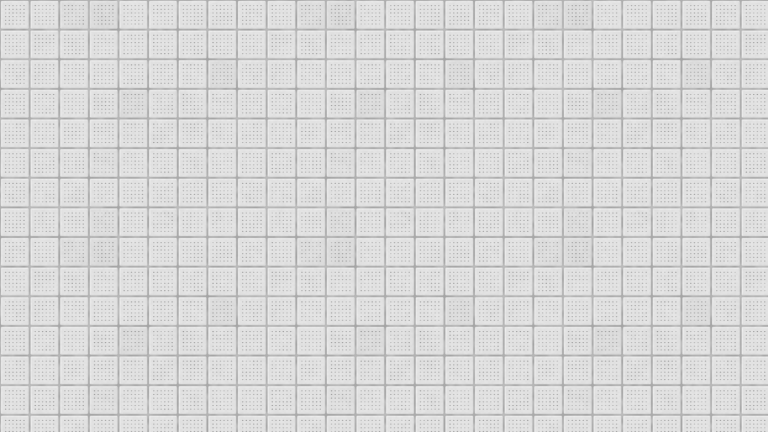
This texture is drawn by a Shadertoy shader. Its source:

```glsl
// Pale square mosaic tiles, each pricked with a grid of small dots, between grey joints.
// Rounded-box distances shape the tiles; a sine hash and noise that wrap every
// eight tiles give darker tiles, stains and grain. Several samples smooth each pixel.

const float TILES_DOWN   = 14.58;  // tiles over the canvas height
const float WRAP         = 8.0;    // tiles before the wear repeats
const float TILE_HALF    = 0.468;  // half width of a tile, joint excluded
const float CORNER       = 0.035;
const float JOINT_SOFT   = 0.018;  // softness of the tile edge
const float BEVEL        = 0.045;  // width of the lit rim
const float BEVEL_SHADE  = 0.022;  // light on one side, shadow on the other
const float DOTS         = 6.0;    // dots along a tile side
const float DOT_SPACING  = 0.124;
const float DOT_RADIUS   = 0.026;
const float DOT_FLATTEN  = 1.25;   // dots are wider than tall
const float DOT_SHADE    = 0.17;
const float DARK_SHARE   = 0.20;   // share of tiles that are toned down
const float DARK_SHADE   = 0.024;
const float STAIN_SHADE  = 0.008;
const float GRAIN        = 0.030;
const float JOINT_VARIETY = 0.10;

const int   SAMPLES      = 4;      // per pixel side

const vec3 TILE_COLOR  = vec3(0.886);
const vec3 RIM_COLOR   = vec3(0.897);
const vec3 JOINT_COLOR = vec3(0.695);

float hash(vec2 p) {
    return fract(sin(dot(p, vec2(127.1, 311.7))) * 43758.5453);
}

// Value noise whose lattice wraps after the given period
float wrapNoise(vec2 p, float period) {
    vec2 i = floor(p);
    vec2 f = fract(p);
    f = f * f * (3.0 - 2.0 * f);
    vec2 a = mod(i, period);
    vec2 b = mod(i + 1.0, period);
    return mix(mix(hash(a), hash(vec2(b.x, a.y)), f.x),
               mix(hash(vec2(a.x, b.y)), hash(b), f.x), f.y);
}

float roundedBox(vec2 p, float halfSize, float radius) {
    vec2 q = abs(p) - halfSize + radius;
    return length(max(q, 0.0)) + min(max(q.x, q.y), 0.0) - radius;
}

// Distance to the nearest dot of the centred grid
float dotGrid(vec2 p) {
    float reach = 0.5 * (DOTS - 1.0);
    vec2 index = clamp(floor(p / DOT_SPACING + reach + 0.5), 0.0, DOTS - 1.0) - reach;
    vec2 fromDot = p - index * DOT_SPACING;
    return length(fromDot * vec2(1.0, DOT_FLATTEN)) - DOT_RADIUS;
}

vec3 mosaic(vec2 p, float blur) {
    vec2 cell = mod(floor(p), WRAP);
    vec2 local = fract(p) - 0.5;

    // Wear: broad stains, mottling and fine grain
    float stain = wrapNoise(p * 1.5, WRAP * 1.5);
    float mottle = wrapNoise(p * 5.0, WRAP * 5.0);
    float grain = wrapNoise(p * 16.0, WRAP * 16.0);
    float wear = STAIN_SHADE * smoothstep(0.5, 0.95, stain) * (0.5 + mottle)
               + GRAIN * (0.2 * mottle + 0.8 * grain - 0.5);

    // A few tiles are darker than the rest
    float tone = smoothstep(1.0 - DARK_SHARE, 1.0, hash(cell + 3.7));
    wear += DARK_SHADE * tone * (0.75 + 0.5 * mottle);

    // Tile face with a rim lit from the upper left, and dots of uneven depth
    float edge = roundedBox(local, TILE_HALF, CORNER);
    float rim = smoothstep(-BEVEL - blur, -BEVEL + blur, edge);
    float away = abs(local.x) > abs(local.y) ? sign(local.x) : sign(local.y);
    vec3 face = mix(TILE_COLOR, RIM_COLOR - BEVEL_SHADE * away, rim) - wear;
    float depth = DOT_SHADE * (0.6 + 0.8 * mottle);
    face -= depth * (1.0 - smoothstep(-blur, blur, dotGrid(local)));

    // Joint of uneven tone, darker where worn
    vec3 joint = JOINT_COLOR - 0.5 * wear + JOINT_VARIETY * (mottle - 0.5);
    float soft = max(blur, JOINT_SOFT);
    return mix(face, joint, smoothstep(-soft, soft, edge));
}

void mainImage(out vec4 fragColor, in vec2 fragCoord) {
    float scale = TILES_DOWN / iResolution.y;
    float blur = 0.5 * scale / float(SAMPLES);
    vec3 sum = vec3(0.0);
    for (int j = 0; j < SAMPLES; j++) {
        for (int i = 0; i < SAMPLES; i++) {
            vec2 offset = (vec2(i, j) + 0.5) / float(SAMPLES) - 0.5;
            vec2 pos = fragCoord + offset;
            // Rows are laid from the top edge down
            sum += mosaic(vec2(pos.x, iResolution.y - pos.y) * scale, blur);
        }
    }
    fragColor = vec4(sum / float(SAMPLES * SAMPLES), 1.0);
}
```
